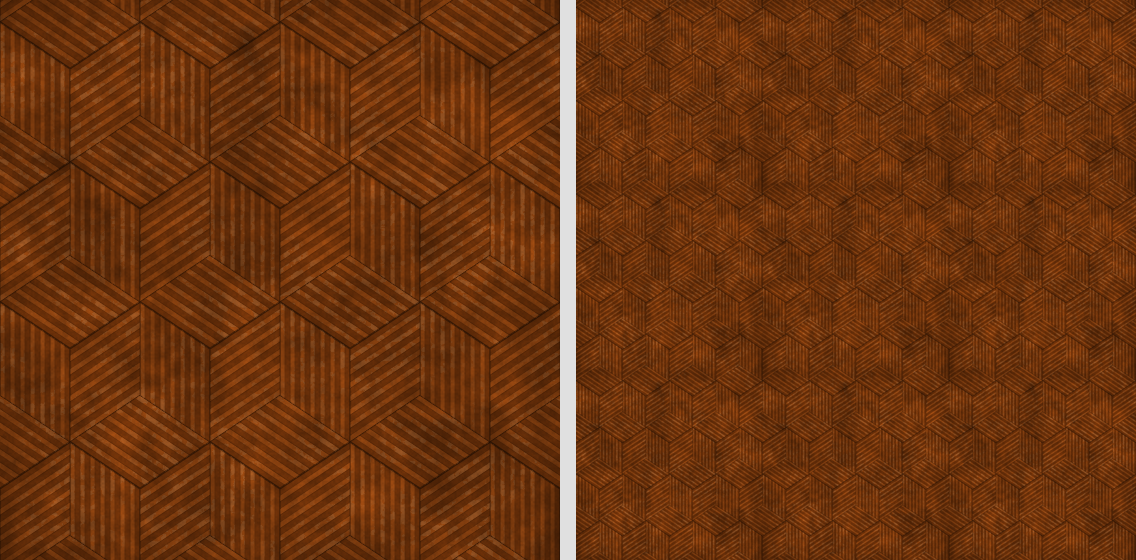
Left, the tile; right, the same tile 3 across and 3 down.
Reproduce this pattern procedurally as a WebGL 1 fragment shader.

```glsl
precision highp float;
// Tumbling-block wood parquet: staggered hexagons, each split into three rhombs
// filled with light and dark slats that follow one side of the rhomb.
// Wrapping value noise adds stains, grain and pale scuffs to the light slats.

uniform vec2 u_resolution;

float hash(vec2 p) {
  return fract(sin(dot(p, vec2(127.1, 311.7))) * 43758.5);
}

// Value noise over the unit canvas with a whole number of cells, so it wraps.
float noise(vec2 uv, float cells) {
  vec2 p = uv * cells;
  vec2 i = floor(p);
  vec2 f = fract(p);
  f = f * f * (3.0 - 2.0 * f);
  vec2 a = mod(i, cells);
  vec2 b = mod(i + 1.0, cells);
  return mix(mix(hash(a), hash(vec2(b.x, a.y)), f.x),
             mix(hash(vec2(a.x, b.y)), hash(b), f.x), f.y);
}

float fbm(vec2 uv, float cells) {
  float sum = 0.0;
  float amp = 0.533;
  for (int i = 0; i < 4; i++) {
    sum += amp * noise(uv, cells);
    cells *= 2.0;
    amp *= 0.5;
  }
  return sum;
}

// Hexagon metric: 0 at the centre, 1 on the border.
float hexRadius(vec2 q) {
  q = abs(q);
  return max(2.0 * q.x, 1.5 * q.y + q.x);
}

float line(float dist, float halfWidth, float px) {
  return 1.0 - smoothstep(halfWidth - 0.6 * px, halfWidth + 0.6 * px, dist);
}

void main() {
  vec2 uv = gl_FragCoord.xy / u_resolution;
  float px = 4.0 / u_resolution.x;

  // Four hexagons across, four staggered rows down.
  vec2 p = uv * 4.0 - vec2(0.5, 3.51);
  vec2 even = mod(p + vec2(0.5, 1.0), vec2(1.0, 2.0)) - vec2(0.5, 1.0);
  vec2 odd = mod(p, vec2(1.0, 2.0)) - vec2(0.5, 1.0);
  vec2 q = hexRadius(even) < hexRadius(odd) ? even : odd;
  vec2 id = mod(floor((p - q) * 2.0 + 0.5), 8.0);

  // Position across the slats of the rhomb, 0 to 1, and the rhomb's width.
  float slope = 2.0 / 3.0;
  float across, face;
  float width = 0.555;
  if (q.y > abs(q.x) * slope) {
    across = 1.0 - 1.5 * q.y - q.x;
    face = 0.0;
  } else if (q.x < 0.0) {
    across = 2.0 * q.x + 1.0;
    width = 0.5;
    face = 1.0;
  } else {
    across = 1.5 * q.y - q.x + 1.0;
    face = 2.0;
  }

  // Seven pairs of slats; the light one comes first.
  float pairs = 7.0;
  float slat = across * pairs;
  float f = fract(slat);
  float e = px * pairs / width;
  float light = smoothstep(0.0, e, f) * (1.0 - smoothstep(0.48 - 0.5 * e, 0.48 + 0.5 * e, f));
  float seam = min(min(f, 1.0 - f), abs(f - 0.48)) * width / pairs;
  float tone = hash(id + vec2(face * 8.0, floor(slat) * 11.0 + step(0.48, f) * 5.0));
  float faceTone = hash(id + vec2(face * 17.0, 3.0));

  vec3 col = mix(vec3(0.375, 0.167, 0.03), vec3(0.487, 0.23, 0.054), light);
  col *= 0.98 + 0.05 * tone + 0.04 * faceTone;

  // Pale scuffs: small flecks gathered in patches on the light slats.
  float patches = smoothstep(0.28, 0.6, fbm(uv, 14.0));
  float scuff = smoothstep(0.48, 0.58, fbm(uv + 0.37, 110.0));
  col = mix(col, vec3(0.53, 0.31, 0.145), scuff * patches * (0.04 + 0.66 * light));

  // Broad stains and fine grain.
  col *= 1.0 + 0.52 * (fbm(uv, 9.0) - 0.5);
  col *= 1.0 + 0.4 * (fbm(uv + 0.61, 40.0) - 0.5);
  col *= 1.0 + 0.12 * (noise(uv, 300.0) - 0.5);

  // Slat seams, thin hexagon outline and the bolder three-armed joint.
  float outline = min(0.5 - abs(q.x), (slope - slope * abs(q.x) - abs(q.y)) * 0.832);
  float stem = length(vec2(q.x, max(q.y, 0.0)));
  float arms = abs(q.y - slope * abs(q.x)) * 0.832;
  col *= 1.0 - 0.16 * line(seam, 0.003, px);
  col *= 1.0 - 0.25 * line(outline, 0.004, px);
  col *= 1.0 - 0.38 * max(line(stem, 0.004, px), line(arms, 0.007, px));

  gl_FragColor = vec4(col, 1.0);
}
```
